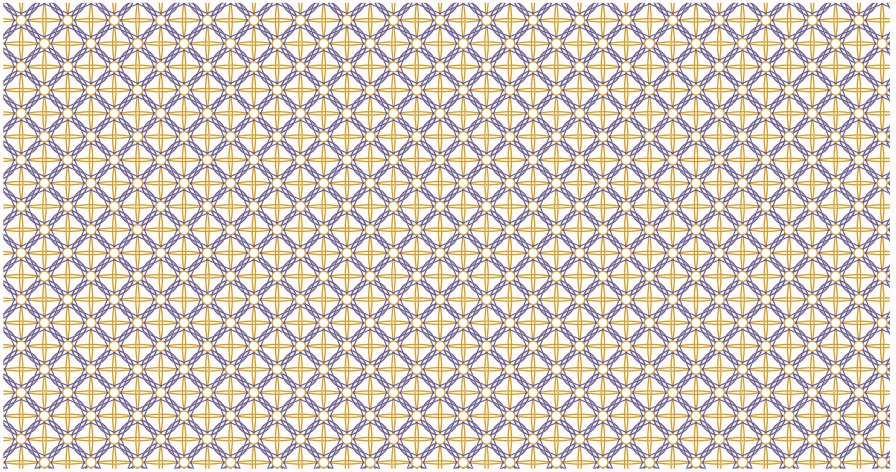
A Shadertoy shader for this pattern:

```glsl
const vec3 PAPER = vec3(0.995, 0.99, 0.985);
const vec3 GOLD = vec3(0.84, 0.62, 0.15);
const vec3 BLUE = vec3(0.25, 0.26, 0.70);

// Share of a pixel covered by a line at signed distance d
float stroke(float d, float halfWidth, float pixel) {
    return clamp((d + halfWidth) / pixel + 0.5, 0.0, 1.0)
         - clamp((d - halfWidth) / pixel + 0.5, 0.0, 1.0);
}

float circleStroke(vec2 p, float radius, float halfWidth, float pixel) {
    return stroke(length(p) - radius, halfWidth, pixel);
}

// Octagon whose straight sides run on past its corners
float crossedOctagonStroke(vec2 p, float apothem, float reach, float halfWidth, float pixel) {
    float ink = 0.0;
    for (int k = 0; k < 4; k++) {
        float angle = radians(22.5 + 45.0 * float(k));
        vec2 normal = vec2(cos(angle), sin(angle));
        float along = abs(dot(p, vec2(-normal.y, normal.x)));
        float side = stroke(abs(dot(p, normal)) - apothem, halfWidth, pixel);
        ink = max(ink, side * clamp((reach - along) / pixel + 0.5, 0.0, 1.0));
    }
    return ink;
}

// Two bowed lines that meet at both ends of the x axis
float petalStroke(vec2 p, float reach, float bulge, float halfWidth, float pixel) {
    float t = p.x / reach;
    float bow = bulge * max(1.0 - t * t, 0.0);
    float lines = max(stroke(p.y - bow, halfWidth, pixel),
                      stroke(p.y + bow, halfWidth, pixel));
    return lines * clamp((reach - abs(p.x)) / pixel + 0.5, 0.0, 1.0);
}

float boxMask(vec2 p, vec2 low, vec2 high, float pixel) {
    vec2 inside = min(p - low, high - p);
    return clamp(min(inside.x, inside.y) / pixel + 0.5, 0.0, 1.0);
}

void mainImage(out vec4 fragColor, in vec2 fragCoord) {
    float period = 0.0986;
    vec2 ringOrigin = vec2(0.0449, 0.9570);
    float goldWidth = 0.0145;
    float blueWidth = 0.0125;
    float ringRadius = 0.108;

    vec2 uv = fragCoord / iResolution.y;
    float aspect = iResolution.x / iResolution.y;
    float pixel = 1.0 / (iResolution.y * period);

    // Mirrored cell: rings on one diagonal, stars on the other
    vec2 q = abs(fract((uv - ringOrigin) / period) - 0.5);
    float petals = 0.0;
    float rings = 0.0;
    float blue = 0.0;
    float outsideRings = 1.0;

    for (int i = 0; i < 2; i++) {
        float corner = float(i) * 0.5;
        vec2 fromRing = q - vec2(corner);
        vec2 fromStar = q - vec2(corner, 0.5 - corner);

        rings = max(rings, circleStroke(fromRing, ringRadius, goldWidth, pixel));
        outsideRings *= clamp((length(fromRing) - ringRadius) / pixel + 0.5, 0.0, 1.0);

        petals = max(petals, petalStroke(fromStar, 0.39, 0.036, goldWidth, pixel));
        petals = max(petals, petalStroke(fromStar.yx, 0.39, 0.036, goldWidth, pixel));

        blue = max(blue, circleStroke(fromStar, 0.412, blueWidth, pixel));
        blue = max(blue, crossedOctagonStroke(fromStar, 0.325, 0.165, blueWidth, pixel));
    }

    // Fainter petal along the diagonal between two rings
    vec2 mid = q - 0.25;
    vec2 diagonal = vec2(mid.x + mid.y, mid.y - mid.x) * 0.7071;
    float link = petalStroke(diagonal, 0.25, 0.036, goldWidth, pixel);
    petals = max(petals, link * 0.8);

    // Petals lowest, then blue lines, then rings with clear centres
    vec3 color = mix(PAPER, GOLD, petals);
    color = mix(color, BLUE, blue * outsideRings * 0.85);
    color = mix(color, GOLD, rings * 0.85);
    float printed = boxMask(uv, vec2(0.007), vec2(aspect - 0.013, 0.994), 1.0 / iResolution.y);
    fragColor = vec4(mix(PAPER, color, printed), 1.0);
}
```
